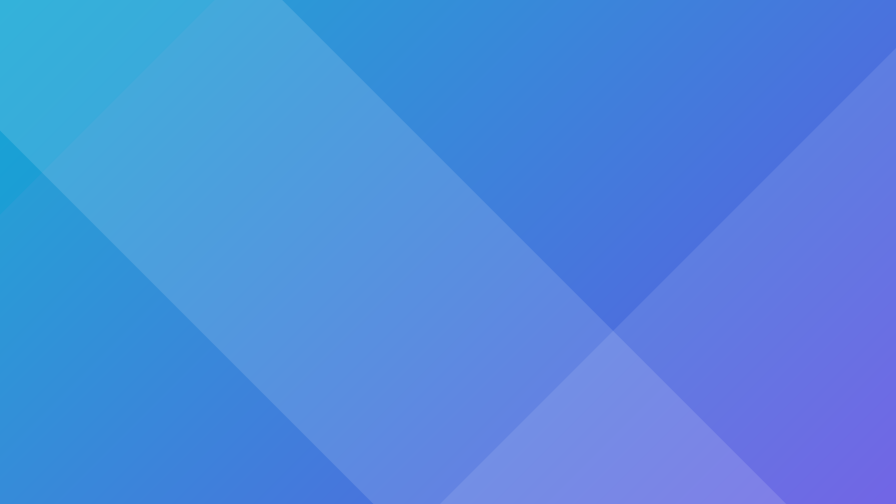
A Shadertoy shader for this background:

```glsl
const vec3 CYAN   = vec3(0.114, 0.667, 0.831);
const vec3 VIOLET = vec3(0.384, 0.329, 0.886);
const vec3 TEAL   = vec3(0.000, 0.627, 0.831);
const vec3 WHITE  = vec3(1.0);

// Smooth step across a straight edge, one pixel wide
float pastEdge(float coord, float edge, float pixel) {
    return smoothstep(-pixel, pixel, coord - edge);
}

float stripe(float coord, float low, float high, float pixel) {
    return pastEdge(coord, low, pixel) - pastEdge(coord, high, pixel);
}

vec3 tint(vec3 base, vec3 colour, float opacity, float mask) {
    return mix(base, colour, opacity * mask);
}

void mainImage(out vec4 fragColor, in vec2 fragCoord) {
    // Diagonal axes measured from the top left, in canvas heights
    vec2 p = fragCoord / iResolution.y;
    float depth = 1.0 - p.y;
    float along = p.x + depth;
    float across = p.x - depth;
    float pixel = 1.0 / iResolution.y;

    // Diagonal gradient
    float span = iResolution.x / iResolution.y + 1.0;
    vec3 colour = mix(CYAN, VIOLET, along / span);

    // Translucent panels: corner, long band, lower right
    colour = tint(colour, TEAL, 0.30, 1.0 - pastEdge(along, 0.426, pixel));
    colour = tint(colour, WHITE, 0.13, stripe(across, -0.259, 0.560, pixel));
    colour = tint(colour, WHITE, 0.10, pastEdge(along, 1.873, pixel));

    fragColor = vec4(colour, 1.0);
}
```
